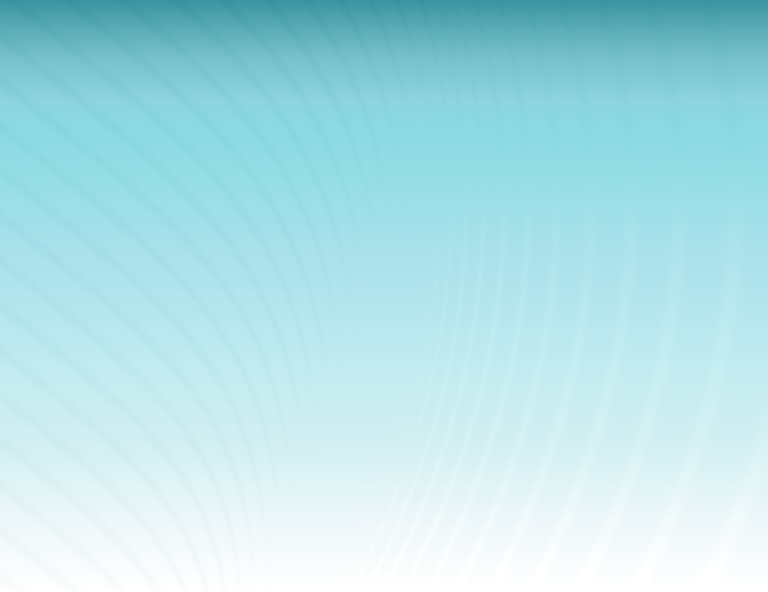
Reproduce this background procedurally as a Shadertoy shader.

```glsl
// Position down the canvas (x) and colour (yzw) of each gradient stop
const int STOP_COUNT = 11;
const vec4 SKY_STOPS[STOP_COUNT] = vec4[](
    vec4(0.00, 0.23, 0.58, 0.63),
    vec4(0.05, 0.36, 0.68, 0.72),
    vec4(0.10, 0.47, 0.76, 0.80),
    vec4(0.17, 0.55, 0.83, 0.87),
    vec4(0.21, 0.54, 0.85, 0.89),
    vec4(0.31, 0.59, 0.87, 0.90),
    vec4(0.42, 0.66, 0.88, 0.92),
    vec4(0.61, 0.75, 0.92, 0.94),
    vec4(0.76, 0.83, 0.94, 0.95),
    vec4(0.88, 0.93, 0.97, 0.98),
    vec4(1.00, 1.00, 1.00, 1.00));

vec3 skyGradient(float depth) {
    vec3 color = SKY_STOPS[0].yzw;
    for (int i = 1; i < STOP_COUNT; i++) {
        float blend = (depth - SKY_STOPS[i - 1].x) / (SKY_STOPS[i].x - SKY_STOPS[i - 1].x);
        color = mix(color, SKY_STOPS[i].yzw, clamp(blend, 0.0, 1.0));
    }
    return color;
}

// Soft line at the middle of every unit of phase
float softLine(float phase, float halfWidth) {
    return 1.0 - smoothstep(0.0, halfWidth, abs(fract(phase) - 0.5));
}

// Diagonal strands that steepen and bunch up towards a slanted edge
float diagonalStrands(vec2 p, float spacing) {
    float edge = 0.73 - 0.36 * (p.y - 0.22);
    float reach = p.x / edge;
    float height = p.y - 0.8 * p.x - 0.35 * pow(reach, 4.0);
    float fade = 1.0 - smoothstep(0.75, 1.05, reach);
    return fade * softLine(height / spacing + 0.71, 0.24);
}

// Bowed strands whose spacing grows with distance from a curved spine
float fanStrands(vec2 p, float logSpacing) {
    float bow = (p.y - 0.35) / 0.65;
    float spine = 0.46 + 0.17 * (1.0 - bow * bow);
    float dist = p.x - spine;
    float phase = log(max(dist, 0.01)) / logSpacing + 0.38;
    return smoothstep(0.06, 0.18, dist) * softLine(phase, 0.24);
}

void mainImage(out vec4 fragColor, in vec2 fragCoord) {
    // Canvas heights, with y measured downwards
    vec2 p = fragCoord / iResolution.y;
    p.y = 1.0 - p.y;

    vec3 color = skyGradient(p.y);

    // Left strands darken; right strands turn from dark to light
    color -= vec3(0.020, 0.014, 0.012) * diagonalStrands(p, 0.076);
    float fanTone = mix(-0.012, 0.022, smoothstep(0.20, 0.45, p.y));
    color += fanTone * vec3(1.0, 0.5, 0.4) * fanStrands(p, 0.17);

    fragColor = vec4(clamp(color, 0.0, 1.0), 1.0);
}
```
